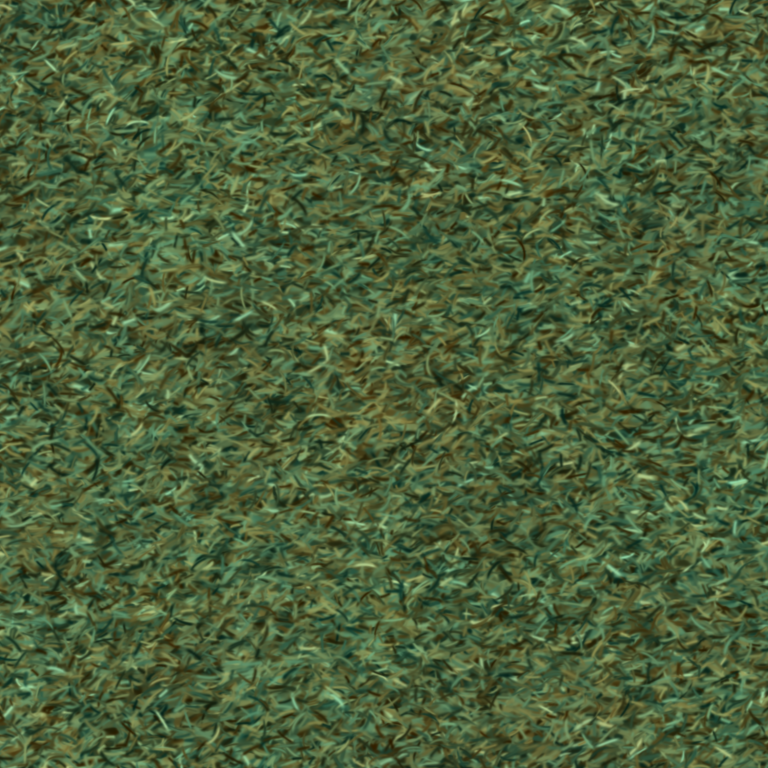
Write a Shadertoy shader that draws this texture.

```glsl
// Dense green felt of short, curved, mostly level fibres with pale and teal glints.

vec4 hash4(vec3 p) {
    vec4 q = fract(p.xyzx * vec4(0.1031, 0.1030, 0.0973, 0.1099));
    q += dot(q, q.wzxy + 33.33);
    return fract((q.xxyz + q.yzzw) * q.zywx);
}

// Dark-to-light green, shifted between red-brown and teal
vec3 woolColour(float light, float hue) {
    vec3 colour = mix(vec3(0.07, 0.10, 0.03), vec3(0.52, 0.64, 0.42), light);
    return colour + (hue - 0.5) * vec3(-0.17, 0.05, 0.14);
}

// Slow drift made of layered sines, roughly -1 to 1
float drift(vec2 p) {
    float sum = 0.0, amp = 0.5;
    for (int i = 0; i < 4; i++) {
        sum += amp * sin(p.x + 1.7 * sin(p.y * 0.8)) * sin(p.y + 1.3 * sin(p.x * 0.7));
        p = mat2(1.4, 1.1, -1.1, 1.4) * p + 2.3;
        amp *= 0.7;
    }
    return sum;
}

// Soft cellular noise: coloured tufts blended by distance
vec3 tufts(vec2 p) {
    p = vec2(p.x * 75.0, (p.y - 0.18 * p.x) * 125.0);
    vec2 cell = floor(p);
    vec4 sum = vec4(0.0);
    for (int y = -1; y <= 1; y++)
    for (int x = -1; x <= 1; x++) {
        vec2 id = cell + vec2(x, y);
        vec4 rnd = hash4(vec3(id, 91.0));
        vec2 d = p - id - rnd.xy;
        float weight = exp(-5.0 * dot(d, d));
        sum += weight * vec4(woolColour(rnd.z * 0.9, rnd.w), 1.0);
    }
    return sum.rgb / max(sum.a, 0.0001);
}

// One layer of bent fibres, painted over the colour below
vec3 fibreLayer(vec3 below, vec2 p, float layer, float lean) {
    float grid = 38.0;
    vec2 shift = layer * vec2(0.37, 0.71);
    vec2 cell = floor(p * grid + shift);
    for (int y = -1; y <= 1; y++)
    for (int x = -1; x <= 1; x++) {
        vec2 id = cell + vec2(x, y);
        vec4 place = hash4(vec3(id, layer));
        vec4 look = hash4(vec3(id, layer + 40.0));

        // Local frame along the fibre
        float angle = 0.15 + lean + (place.z + place.w + look.x - 1.5) * 1.35;
        vec2 along = vec2(cos(angle), sin(angle));
        vec2 d = p - (id + place.xy - shift) / grid;
        vec2 q = vec2(dot(d, along), dot(d, vec2(-along.y, along.x)));
        q.y -= (look.y - 0.5) * 36.0 * q.x * q.x;

        // Soft body with tapered ends
        float halfLength = mix(0.008, 0.021, fract(look.x * 7.0));
        float width = mix(0.0019, 0.0032, fract(look.y * 9.0));
        float body = exp(-q.y * q.y / (width * width));
        body *= 1.0 - smoothstep(0.45, 1.0, abs(q.x) / halfLength);

        float glint = smoothstep(0.95, 1.0, look.z);
        vec3 colour = woolColour(look.z, look.w) + glint * vec3(0.14, 0.19, 0.18);
        below = mix(below, colour, 0.82 * body);
    }
    return below;
}

void mainImage(out vec4 fragColor, in vec2 fragCoord) {
    vec2 p = fragCoord / iResolution.y;
    vec3 colour = tufts(p);

    // Fibres stacked from the bottom up
    float lean = 0.25 * drift(p * 9.0 + 4.0);
    for (int i = 0; i < 12; i++)
        colour = fibreLayer(colour, p, float(i), lean);

    // Broad uneven shade and warmth across the cloth
    colour *= 1.02 + 0.10 * drift(p * 14.0);
    colour += 0.018 * drift(p * 8.0 + 11.0) * vec3(1.0, -0.3, -0.6);
    fragColor = vec4(clamp(colour, 0.0, 1.0), 1.0);
}
```
